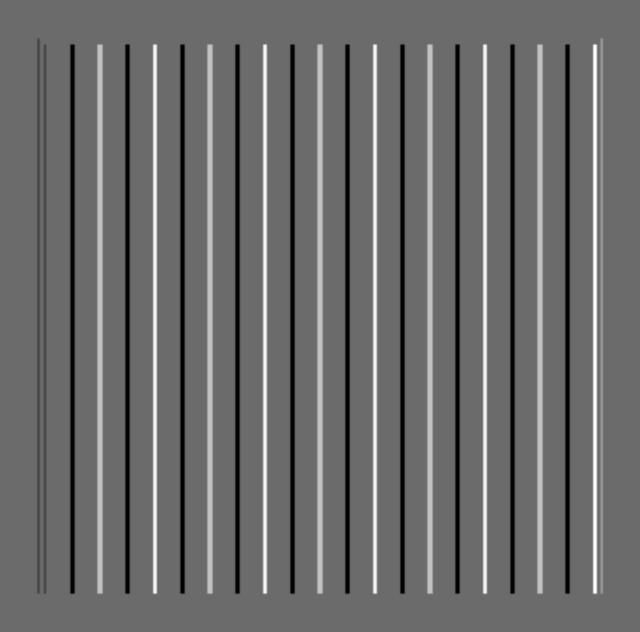
A Shadertoy shader for this pattern:

```glsl
// Thin vertical bars on flat grey: black bars alternate with light ones,
// which are by turns wide pale grey and narrow white. Bars come from one
// repeated cell; faint hairlines close off the left and right sides.

// All lengths are fractions of the canvas width.
const float PITCH       = 0.04297;  // distance between neighbouring bars
const float FIRST_X     = 0.1133;   // centre of the first black bar
const float BAR_COUNT   = 20.0;
const float BAR_BOTTOM  = 0.0599;
const float BAR_TOP     = 0.9180;
const float FRAME_TOP   = 0.9275;   // the outer hairlines rise a little higher
const float FRAME_LEFT  = 0.0602;
const float FRAME_RIGHT = 0.9401;

// Half widths and edge softness
const float BLACK_HALF = 0.0034;
const float PALE_HALF  = 0.0041;
const float WHITE_HALF = 0.0029;
const float HAIR_HALF  = 0.0020;
const float SOFTNESS   = 0.0021;

// Grey levels
const float GROUND    = 0.42;
const float BLACK     = 0.005;
const float PALE      = 0.76;
const float WHITE     = 0.96;
const float DARK_HAIR = 0.27;
const float PALE_HAIR = 0.60;

// Coverage of a vertical bar centred on x = 0, cut off at bottom and top.
float barMask(float x, float y, float halfWidth, float top) {
    float soft = max(SOFTNESS, 0.75 / iResolution.x);
    float across = 1.0 - smoothstep(halfWidth - soft, halfWidth + soft, abs(x));
    float along = smoothstep(BAR_BOTTOM - soft, BAR_BOTTOM + soft, y)
                * (1.0 - smoothstep(top - soft, top + soft, y));
    return across * along;
}

// Half width (x) and grey level (y) of the bar with a given index.
vec2 barStyle(float index) {
    if (index < 0.0) return vec2(HAIR_HALF, DARK_HAIR);
    float phase = mod(index, 4.0);
    if (phase == 1.0) return vec2(PALE_HALF, PALE);
    if (phase == 3.0) {
        // The closing bar is fully white.
        return vec2(WHITE_HALF, index == BAR_COUNT - 1.0 ? 1.0 : WHITE);
    }
    return vec2(BLACK_HALF, BLACK);
}

void mainImage(out vec4 fragColor, in vec2 fragCoord) {
    vec2 p = fragCoord / iResolution.x;

    // Nearest bar; index -1 is the inner dark hairline on the left.
    float index = clamp(floor((p.x - FIRST_X) / PITCH + 0.5), -1.0, BAR_COUNT - 1.0);
    float offset = p.x - FIRST_X - index * PITCH;
    vec2 style = barStyle(index);
    float shade = mix(GROUND, style.y, barMask(offset, p.y, style.x, BAR_TOP));

    // Outer hairlines
    shade = mix(shade, DARK_HAIR, barMask(p.x - FRAME_LEFT, p.y, HAIR_HALF, FRAME_TOP));
    shade = mix(shade, PALE_HAIR, barMask(p.x - FRAME_RIGHT, p.y, HAIR_HALF, FRAME_TOP));

    fragColor = vec4(vec3(shade), 1.0);
}
```
